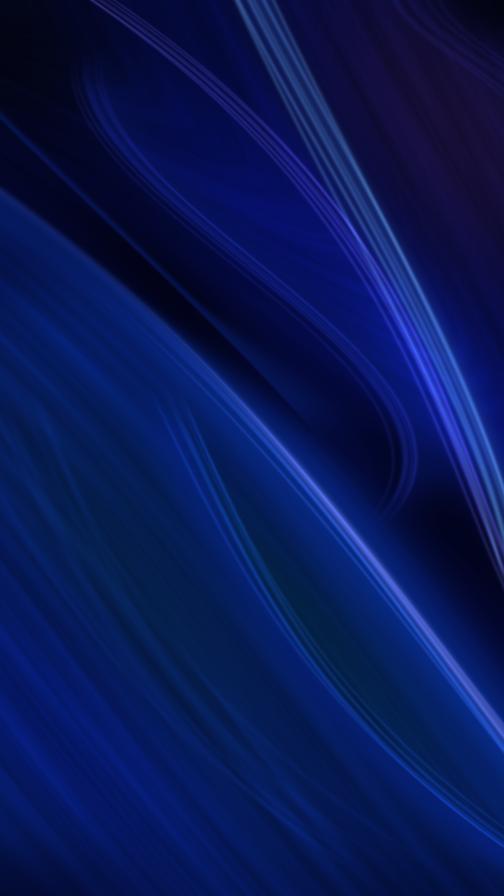
Reproduce this background procedurally as a Shadertoy shader.

```glsl
float hash(vec2 p) {
    p = fract(p * vec2(0.1031, 0.1137));
    p += dot(p, p.yx + 33.33);
    return fract((p.x + p.y) * p.x * 17.0);
}

vec2 gradient(vec2 cell) {
    float angle = 6.2832 * hash(cell + 40.0);
    return vec2(cos(angle), sin(angle));
}

float gradientNoise(vec2 p) {
    vec2 i = floor(p), f = fract(p);
    vec2 w = f * f * f * (f * (f * 6.0 - 15.0) + 10.0);
    vec2 e = vec2(0.0, 1.0);
    float low = mix(dot(gradient(i), f), dot(gradient(i + e.yx), f - e.yx), w.x);
    float high = mix(dot(gradient(i + e), f - e), dot(gradient(i + 1.0), f - 1.0), w.x);
    return mix(low, high, w.y);
}

// Cubic through four x positions, evenly spaced over a range of heights
float curveX(float y, vec2 range, vec4 xs) {
    float s = 3.0 * (y - range.x) / (range.y - range.x);
    float a = s - 1.0, b = s - 2.0, c = s - 3.0;
    return dot(xs, vec4(-a * b * c / 6.0, s * b * c / 2.0, -s * a * c / 2.0, s * a * b / 6.0));
}

float span(float y, vec2 range, float fade) {
    return smoothstep(range.x - fade, range.x, y) * (1.0 - smoothstep(range.y, range.y + fade, y));
}

// Soft line with its own falloff on the left and the right
float sheen(float d, float left, float right) {
    float t = d / (d < 0.0 ? left : right);
    return exp(-t * t);
}

// Elliptical pool of colour, sheared along the flow
float pool(vec2 p, vec2 center, vec2 radius, float slope) {
    vec2 q = p - center;
    q.x -= slope * q.y;
    q /= radius;
    return exp(-dot(q, q));
}

// Bundle of thin parallel strands that spread apart with height
float fan(float d, float y, float spread, float width) {
    float sum = 0.0;
    for (int i = 0; i < 6; i++) {
        float k = float(i);
        float offset = spread * (k - 2.5) * (0.7 + 0.3 * sin(y * 5.0 + k * 1.7));
        sum += sheen(d - offset, width, width) * (0.35 + 0.65 * hash(vec2(k, 7.0)));
    }
    return sum;
}

vec3 upperFolds(vec2 p) {
    vec3 c = vec3(0.014, 0.035, 0.24);
    c = mix(c, vec3(0.02, 0.06, 0.41), 0.9 * pool(p, vec2(0.56, 0.25), vec2(0.20, 0.17), 1.5));
    c = mix(c, vec3(0.01, 0.018, 0.08), pool(p, vec2(0.0, 0.05), vec2(0.28, 0.15), 0.5));
    c = mix(c, vec3(0.006, 0.012, 0.10), pool(p, vec2(0.33, 0.32), vec2(0.13, 0.14), 1.7));
    c = mix(c, vec3(0.035, 0.11, 0.60), pool(p, vec2(0.86, 0.42), vec2(0.11, 0.13), 0.9));
    c = mix(c, vec3(0.10, 0.06, 0.22), 0.9 * pool(p, vec2(0.91, 0.14), vec2(0.23, 0.18), 0.8));
    c = mix(c, vec3(0.005, 0.014, 0.12), pool(p, vec2(0.90, 0.60), vec2(0.11, 0.16), 1.3));
    return mix(c, vec3(0.01, 0.015, 0.07), pool(p, vec2(1.0, 0.01), vec2(0.14, 0.06), 1.8));
}

vec3 lowerFolds(vec2 p) {
    vec3 c = vec3(0.02, 0.095, 0.36);
    c = mix(c, vec3(0.015, 0.06, 0.27), pool(p, vec2(0.0, 0.29), vec2(0.15, 0.07), 1.0));
    c = mix(c, vec3(0.02, 0.11, 0.43), pool(p, vec2(0.18, 0.41), vec2(0.18, 0.08), 1.6));
    c = mix(c, vec3(0.02, 0.12, 0.28), 0.9 * pool(p, vec2(0.27, 0.66), vec2(0.16, 0.22), 1.2));
    c = mix(c, vec3(0.012, 0.12, 0.25), pool(p, vec2(0.60, 0.69), vec2(0.15, 0.21), 1.5));
    c = mix(c, vec3(0.02, 0.10, 0.45), 0.9 * pool(p, vec2(0.14, 0.84), vec2(0.17, 0.17), 1.2));
    c = mix(c, vec3(0.01, 0.04, 0.19), pool(p, vec2(0.0, 1.01), vec2(0.30, 0.07), 1.0));
    return mix(c, vec3(0.01, 0.06, 0.24), pool(p, vec2(0.9, 1.02), vec2(0.28, 0.07), 1.5));
}

void mainImage(out vec4 fragColor, in vec2 fragCoord) {
    vec2 p = fragCoord / iResolution.xy;
    p.y = 1.0 - p.y; // height measured downward

    // Horizontal offsets from the main flow lines
    vec2 ribbonSpan = vec2(0.0, 0.6), veilSpan = vec2(0.0, 0.63);
    vec2 arcSpan = vec2(0.5, 0.95), foldSpan = vec2(0.13, 0.52), threadSpan = vec2(0.13, 0.44);
    float ridge = p.x - curveX(p.y, vec2(0.2, 0.82), vec4(-0.03, 0.405, 0.727, 1.005));
    float ribbon = p.x - curveX(p.y, ribbonSpan, vec4(0.52, 0.71, 0.895, 1.03));
    float veil = p.x - curveX(p.y, veilSpan, vec4(0.2, 0.62, 0.85, 1.0));
    float arc = p.x - curveX(p.y, arcSpan, vec4(0.36, 0.495, 0.69, 1.0));
    float fold = p.x - curveX(p.y, foldSpan, vec4(0.2, 0.42, 0.69, 0.81));
    float thread = p.x - curveX(p.y, threadSpan, vec4(0.0, 0.19, 0.38, 0.56));
    float corner = p.x - curveX(p.y, vec2(0.0, 0.1), vec4(0.82, 0.87, 0.95, 1.03));

    float above = smoothstep(-0.015, 0.025, ridge);
    vec3 color = mix(lowerFolds(p), upperFolds(p), above);

    // Fine silk grain along the flow
    float across = mix(ridge, ribbon, smoothstep(0.1, 0.6, ridge));
    float grain = gradientNoise(vec2(across * 24.0, p.y * 3.0))
                + 0.5 * gradientNoise(vec2(across * 75.0, p.y * 4.0 + 9.0));
    color *= 1.0 + 0.28 * grain;

    // Lower arc and its inner strands
    float arcMask = span(p.y, arcSpan, 0.08);
    color = mix(color, vec3(0.025, 0.13, 0.52), 0.65 * arcMask * sheen(arc, 0.07, 0.025));
    color += vec3(0.02, 0.07, 0.16) * arcMask * fan(arc - 0.03, p.y, 0.016, 0.004);
    color += vec3(0.005, 0.02, 0.06) * span(p.y, vec2(0.5, 0.9), 0.1) * fan(arc + 0.3, p.y, 0.05, 0.008);

    // Main ridge: wide blue light, then a pale crest
    float lit = smoothstep(0.28, 0.55, p.y);
    color = mix(color, vec3(0.03, 0.18, 0.57), (0.25 + 0.5 * lit) * sheen(ridge + 0.01, 0.11, 0.015 + 0.075 * lit));
    color = mix(color, vec3(0.32, 0.36, 0.74), (0.12 + 0.63 * smoothstep(0.38, 0.6, p.y)) * sheen(ridge, 0.016, 0.010));
    color += vec3(0.06, 0.10, 0.18) * lit * fan(ridge + 0.015, p.y, 0.014, 0.004);

    // Folds between the ridge and the ribbon
    float foldMask = span(p.y, foldSpan, 0.08);
    color = mix(color, vec3(0.03, 0.10, 0.44), 0.5 * foldMask * sheen(fold, 0.012, 0.08));
    color += vec3(0.035, 0.035, 0.11) * foldMask * fan(fold, p.y, 0.014, 0.004);
    float threadMask = span(p.y, threadSpan, 0.06);
    color = mix(color, vec3(0.03, 0.11, 0.42), 0.6 * threadMask * sheen(thread, 0.005, 0.012 + 0.06 * smoothstep(0.32, 0.46, p.y)));

    // Pale ribbon, violet veil and corner strands
    float ribbonMask = span(p.y, ribbonSpan, 0.08);
    color = mix(color, vec3(0.12, 0.24, 0.52), 0.45 * ribbonMask * sheen(ribbon, 0.045, 0.02));
    color += vec3(0.12, 0.19, 0.22) * ribbonMask * fan(ribbon + 0.02, p.y, 0.018, 0.005);
    color += vec3(0.11, 0.09, 0.20) * span(p.y, veilSpan, 0.08) * fan(veil, p.y, 0.011, 0.004);
    color += vec3(0.02, 0.025, 0.07) * span(p.y, vec2(0.0, 0.1), 0.03) * fan(corner, p.y, 0.022, 0.006);

    fragColor = vec4(clamp(color, 0.0, 1.0), 1.0);
}
```
